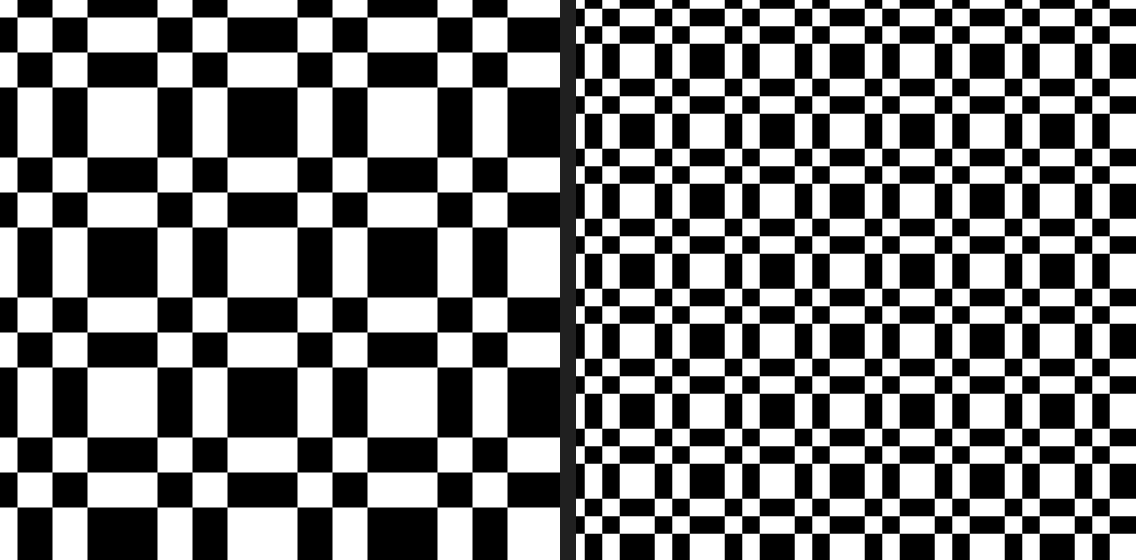
Left, the tile; right, the same tile 2 across and 2 down.
Give the GLSL for this pattern, as a Shadertoy shader.

```glsl
// Black and white checkerboard with stripe widths 1, 1, 2, inverting every period; two full repeats each way.

// Signed stripe wave along each axis: -1 and +1 bands, box filtered over one pixel
vec2 stripeSign(vec2 t, vec2 pixel) {
    vec2 e = mod(t, 4.0);

    // Distance to the nearest band edge, at 0, 1, 2 or 4 units
    vec2 edge = min(min(e, 4.0 - e), min(abs(e - 1.0), abs(e - 2.0)));

    // The middle band is inverted, and so is every second period
    vec2 middle = step(1.0, e) * step(e, vec2(2.0));
    vec2 oddPeriod = step(4.0, mod(t, 8.0));
    vec2 side = (2.0 * middle - 1.0) * (1.0 - 2.0 * oddPeriod);

    return side * clamp(2.0 * edge / pixel, 0.0, 1.0);
}

void mainImage(out vec4 fragColor, in vec2 fragCoord) {
    const float units = 16.0;
    vec2 uv = fragCoord / iResolution.xy;
    uv.y = 1.0 - uv.y; // rows run from the top down

    // Half a unit of offset lets the bands wrap across the canvas edges
    vec2 band = stripeSign(uv * units - 0.5, units / iResolution.xy);

    // Bands of equal sign meet in white, opposite ones in black
    float white = 0.5 + 0.5 * band.x * band.y;
    fragColor = vec4(vec3(white), 1.0);
}
```
